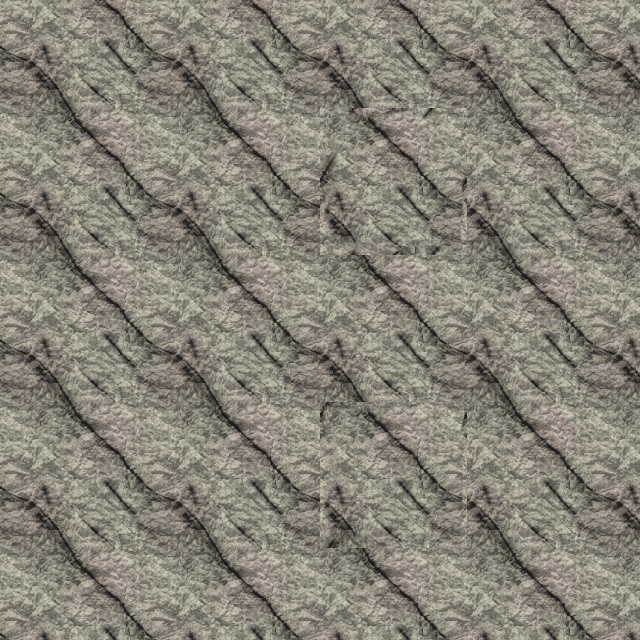
Give the GLSL for this texture, as a Shadertoy shader.

```glsl
// Tiled rough grey rock with diagonal fissures, feathered streaks and crazing.
// Every layer is periodic noise over one tile, much of it on a lattice turned to
// the diagonal; relief is the height difference towards the light.

#define REPEATS 4.36                  // tiles across and down
#define ORIGIN vec2(0.0413, 0.143)    // corner of tile (0, 0) on the canvas
#define ROCK_TINT vec3(1.04, 1.0, 0.922)
#define PINK_TINT vec3(1.02, 0.99, 1.01)
#define GREEN_TINT vec3(0.99, 1.006, 0.99)
#define BASE_TONE 0.57
#define RELIEF 0.015                  // strength of the slope lighting
#define GRAIN 0.17                    // strength of the fine speckle
#define WORN_COLUMN 2.0               // column that holds the worn tiles
#define WORN_WIDTH 0.15               // depth of their damaged border

float hash(vec2 p) {
    return fract(sin(dot(p, vec2(127.1, 311.7))) * 43758.5453);
}

// Value noise that repeats after a whole number of cells
float noise(vec2 p, vec2 period) {
    vec2 i = floor(p), f = fract(p);
    f = f * f * (3.0 - 2.0 * f);
    vec2 a = mod(i, period), b = mod(i + 1.0, period);
    return mix(mix(hash(a), hash(vec2(b.x, a.y)), f.x),
               mix(hash(vec2(a.x, b.y)), hash(b), f.x), f.y);
}

float fbm(vec2 p, vec2 period) {
    float sum = 0.0, amp = 0.533;
    for (int i = 0; i < 4; i++) {
        sum += amp * noise(p, period);
        p = p * 2.0 + 7.0;
        period *= 2.0;
        amp *= 0.5;
    }
    return sum;
}

// Noise on the turned lattice: cells.x across the diagonal, cells.y along it
float slanted(vec2 p, vec2 cells, float seed) {
    return fbm(cells * vec2(p.x + p.y, p.x - p.y) + seed, cells);
}

// Signed distance to the nearest whole number
float wrap(float x) { return x - floor(x + 0.5); }

// Soft diagonal line x + y = offset, tapering out around mid
float fissure(vec2 p, float offset, float mid, float halfSpan, float width) {
    float taper = 1.0 - smoothstep(0.3, 1.0, abs(wrap(p.x - mid)) / halfSpan);
    float d = wrap(p.x + p.y - offset) / (width * (0.4 + 0.6 * taper));
    return exp(-d * d) * taper;
}

vec2 warp(vec2 p) {
    return p + 0.08 * (vec2(fbm(p * 5.0, vec2(5.0)),
                            fbm(p * 5.0 + 2.37, vec2(5.0))) - 0.5);
}

// Fibres along the falling diagonal, some of them steeper
float streaks(vec2 p) {
    float shallow = fbm(vec2(11.0 * (p.x + p.y), 3.0 * p.x), vec2(11.0, 3.0));
    float steep = fbm(vec2(5.0 * (3.0 * p.x + 2.0 * p.y), 3.0 * p.x), vec2(5.0, 3.0));
    return 0.5 + 1.5 * (mix(shallow, steep, 0.55) - 0.5);
}

// Angular facets with sharp creases
float height(vec2 p) {
    vec2 q = warp(p);
    float coarse = abs(2.0 * slanted(q, vec2(5.0, 3.0), 0.3) - 1.0);
    float fine = abs(2.0 * fbm(q * 13.0 + 3.1, vec2(13.0)) - 1.0);
    return 1.3 * coarse + 0.45 * fine + 0.5 * streaks(q);
}

vec3 rock(vec2 p) {
    vec2 q = warp(p), r = mix(p, q, 0.75);
    float streak = streaks(q);
    float patches = fbm(p * 3.0 + 5.3, vec2(3.0));

    // Broad light and dark bands, then relief lit from the upper left
    float tone = BASE_TONE + 0.04 * cos(6.28318 * (p.x + p.y - 0.72));
    tone += 0.17 * (patches - 0.5) + 0.19 * (streak - 0.5);
    vec2 toLight = 0.008 * vec2(-0.45, 0.89);
    tone += clamp(RELIEF * (height(p) - height(p + toLight)) / 0.008, -0.13, 0.12);

    // Sparse crazing
    float crease = abs(slanted(q, vec2(4.0, 3.0), 1.7) - 0.5);
    tone -= 0.15 * (1.0 - smoothstep(0.0, 0.02, crease)) * smoothstep(0.35, 0.6, patches);

    // Main fissure in two tapering lengths, side cracks and a hooked stub
    float bend = wrap(p.x - 0.12) / 0.22;
    float path = 0.245 + 0.10 * exp(-bend * bend) + 0.03 * (streak - 0.5);
    float core = fissure(r, path, 0.22, 0.36, 0.015);
    core += fissure(r, path, 0.70, 0.34, 0.013);
    core += fissure(r, 0.575, 0.42, 0.24, 0.012);
    core += 0.8 * fissure(r, 0.985, 0.62, 0.17, 0.013);
    vec2 stub = vec2(wrap(r.x - 0.125), wrap(r.y - 0.36));
    core += exp(-pow((stub.x + 0.3 * stub.y) / 0.017, 2.0) - pow(stub.y / 0.07, 2.0));

    // Feathered shade beside them
    float shade = fissure(r, path - 0.04, 0.25, 0.38, 0.09);
    shade += 0.8 * fissure(r, path - 0.02, 0.72, 0.30, 0.05);
    shade += 0.7 * fissure(r, 0.55, 0.4, 0.32, 0.05);
    shade += 0.7 * fissure(r, 0.965, 0.75, 0.34, 0.05);
    tone -= 0.32 * min(core, 1.0) * smoothstep(0.9, 0.45, streak);
    tone -= 0.23 * min(shade, 1.0) * smoothstep(0.6, 0.38, streak);

    // Speckle and uneven mineral tint
    tone += GRAIN * (noise(p * 96.0, vec2(96.0)) - 0.5);
    float mineral = smoothstep(0.35, 0.65, slanted(p, vec2(3.0, 2.0), 9.6));
    return clamp(tone, 0.12, 0.77) * ROCK_TINT * mix(GREEN_TINT, PINK_TINT, mineral);
}

void mainImage(out vec4 fragColor, in vec2 fragCoord) {
    vec2 p = (fragCoord / iResolution.xy - ORIGIN) * REPEATS;
    vec2 tile = floor(p), border = min(fract(p), 1.0 - fract(p));
    vec3 color = rock(p);
    // Worn tiles: mirrored rock bleeds in from the borders
    if (tile.x == WORN_COLUMN && mod(tile.y, 2.0) == 0.0) {
        float depth = WORN_WIDTH * (0.1 + 1.1 * noise(p * 5.0 + 0.4, vec2(5.0)));
        float worn = 1.0 - smoothstep(0.4 * depth, depth, min(border.x, border.y));
        color = mix(color, rock(vec2(0.35 - p.x, p.y + 0.2 * tile.y)), worn);
    }
    fragColor = vec4(color, 1.0);
}
```
